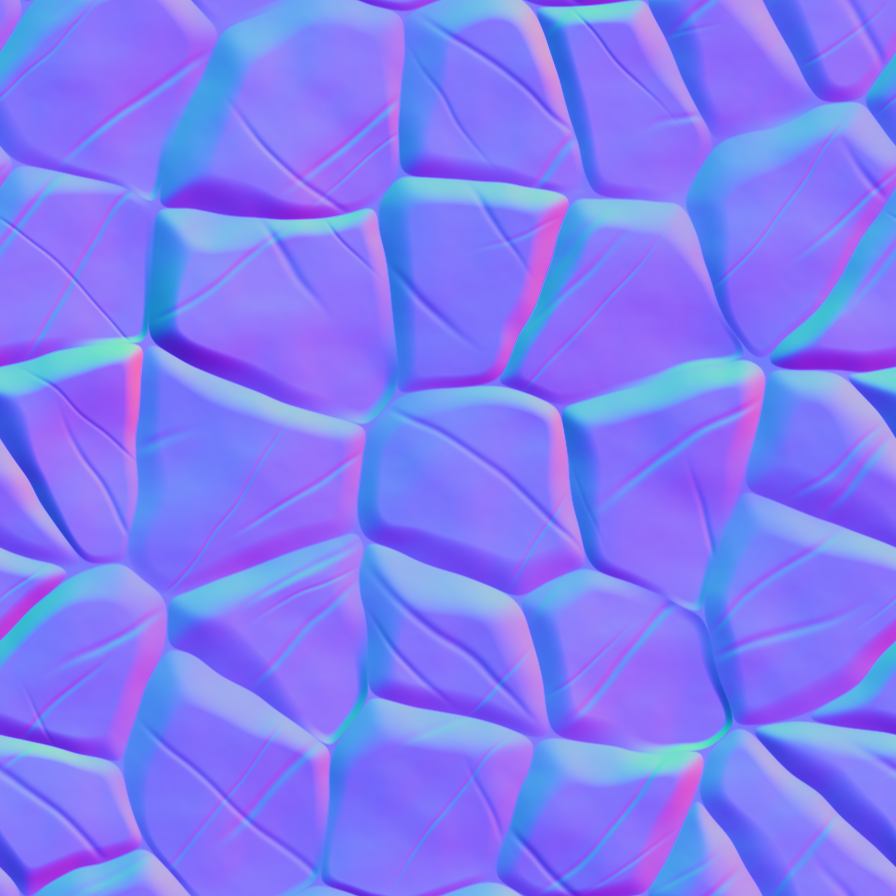
This texture map is drawn by a WebGL 2 fragment shader. Its source:

```glsl
#version 300 es
precision highp float;
// Tiling normal map of cracked, tilted stone slabs with narrow creases between them.

uniform vec2 u_resolution;
out vec4 fragColor;

const float CELLS = 5.0; // stones per side

float hash(vec2 p) {
    return fract(sin(dot(p, vec2(127.1, 311.7))) * 43758.55);
}

vec2 hash2(vec2 p) {
    return vec2(hash(p), hash(p + 37.3));
}

// Exact whole-number wrap; the half keeps rounding away from the period
vec2 wrap(vec2 cell, float period) {
    return floor(mod(cell + 0.5, period));
}

// Value noise that wraps after a whole number of periods
float noise(vec2 p, float period) {
    vec2 i = floor(p), f = p - i;
    f = f * f * f * (f * (f * 6.0 - 15.0) + 10.0);
    vec2 a = wrap(i, period), b = wrap(i + 1.0, period);
    return mix(mix(hash(a), hash(vec2(b.x, a.y)), f.x),
               mix(hash(vec2(a.x, b.y)), hash(b), f.x), f.y) - 0.5;
}

vec2 stoneCenter(vec2 cell) {
    return cell + 0.05 + 0.9 * hash2(wrap(cell, CELLS));
}

// Straight cracks: a thin groove, a small step and a change of tilt
float cracks(vec2 q, vec2 id) {
    float h = 0.0;
    for (int i = 0; i < 3; i++) {
        vec2 seed = id + 11.7 * float(i + 1);
        vec2 r = hash2(seed), s = hash2(seed + 5.1);
        float angle = 0.68 + 1.57 * step(0.65, r.x) + 0.6 * (r.y - 0.5);
        vec2 dir = vec2(cos(angle), sin(angle));
        float along = dot(q, dir) * (s.y > 0.5 ? 1.0 : -1.0);
        float across = dot(q, vec2(-dir.y, dir.x)) - 0.8 * (s.x - 0.5);
        float width = mix(0.026, 0.012, float(i) / 2.0);
        float fade = smoothstep(-0.3, 0.2, along + 0.8 * (r.y - 0.3));
        float groove = -0.4 * width * exp(-across * across / (width * width));
        float ledge = -0.45 * width * s.y * smoothstep(-width, width, across);
        float kink = 0.1 * (r.x - 0.5) * sqrt(across * across + 0.0008);
        h += fade * (groove + ledge + kink);
    }
    return h;
}

float height(vec2 p) {
    // Bend the straight cell borders
    vec2 w = p + 0.22 * vec2(noise(p, CELLS), noise(p + 2.5, CELLS))
               + 0.04 * vec2(noise(p * 4.0, CELLS * 4.0), noise(p * 4.0 + 7.5, CELLS * 4.0));

    // Nearest stone
    vec2 base = floor(w), cell = base, toCenter = vec2(9.0);
    for (int y = -1; y <= 1; y++)
    for (int x = -1; x <= 1; x++) {
        vec2 c = base + vec2(x, y);
        vec2 d = stoneCenter(c) - w;
        if (dot(d, d) < dot(toCenter, toCenter)) {
            toCenter = d;
            cell = c;
        }
    }

    // Smooth distance to its border
    float sum = 0.0;
    for (int y = -2; y <= 2; y++)
    for (int x = -2; x <= 2; x++) {
        if (x == 0 && y == 0) continue;
        vec2 d = stoneCenter(cell + vec2(x, y)) - w;
        sum += exp(-38.0 * dot(0.5 * (toCenter + d), normalize(d - toCenter)));
    }
    float edge = max(-log(sum) / 38.0, 0.0);

    // Tilted top, always a little above the crease
    vec2 q = -toCenter, id = wrap(cell, CELLS);
    vec2 tilt = vec2(-0.045, 0.075) + vec2(0.16, 0.2) * (hash2(id + 71.9) - 0.5);
    float top = 0.08 + dot(tilt, q) - 0.06 * dot(q, q);
    top = 0.5 * (top + sqrt(top * top + 0.001));

    // Bevel that widens with the drop, so that its slope stays even
    float bevel = (0.035 + 1.5 * top) * (1.0 + 0.7 * noise(p * 2.0 + 3.5, CELLS * 2.0));
    float x = clamp(edge / bevel, 0.0, 1.0);
    float profile = mix(smoothstep(0.0, 1.0, x), x * (2.0 - x), 0.6);

    float swell = 0.05 * noise(p * 2.0, CELLS * 2.0) + 0.01 * noise(p * 5.0, CELLS * 5.0);
    float grain = 0.0008 * noise(p * 16.0, CELLS * 16.0);
    return profile * (top + cracks(q, id)) + swell + grain;
}

void main() {
    vec2 p = gl_FragCoord.xy / u_resolution * CELLS;
    vec2 e = vec2(0.007, 0.0);
    vec2 slope = vec2(height(p + e.xy) - height(p - e.xy),
                      height(p + e.yx) - height(p - e.yx)) / (2.0 * e.x);
    vec3 normal = normalize(vec3(-slope, 1.0));
    vec3 color = vec3(0.505, 0.485, 0.5) + vec3(0.5, 0.5, 0.49) * normal;
    fragColor = vec4(clamp(color, 0.0, 1.0), 1.0);
}
```
